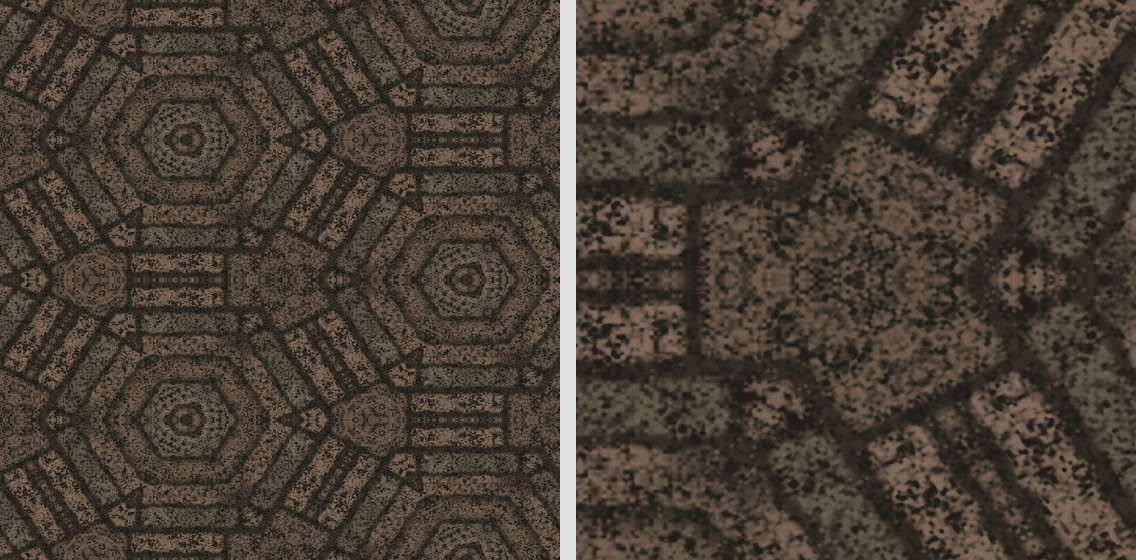
Left: the whole. Right: its middle third, enlarged.
A WebGL 1 fragment shader for this pattern:

```glsl
precision highp float;

// Weathered masonry in a kaleidoscope of stretched hexagons, two by two per canvas.
// Each hexagon is folded by reflections into one triangular wedge, where courses
// of stone are laid between dark joints, then stained and covered with fine grain.

uniform vec2 u_resolution;

const vec2 CELL_CENTRE = vec2(0.3333, 0.25);
const float APOTHEM = 0.25;
const float SQRT3 = 1.7320508;
const float JOINT = 0.009;
const vec3 MORTAR = vec3(0.125, 0.115, 0.095);
const vec3 ROSE_STONE = vec3(0.57, 0.45, 0.385);
const vec3 GREY_STONE = vec3(0.51, 0.455, 0.385);

float hash(vec2 p) {
  vec3 q = fract(vec3(p.xyx) * 0.1031);
  q += dot(q, q.yzx + 33.33);
  return fract((q.x + q.y) * q.z);
}

float valueNoise(vec2 p) {
  vec2 i = floor(p);
  vec2 f = fract(p);
  f = f * f * (3.0 - 2.0 * f);
  float low = mix(hash(i), hash(i + vec2(1.0, 0.0)), f.x);
  float high = mix(hash(i + vec2(0.0, 1.0)), hash(i + 1.0), f.x);
  return mix(low, high, f.y);
}

// Position relative to the nearest hexagon centre, with apothem 1.
vec2 hexCell(vec2 p) {
  vec2 period = vec2(2.0 * SQRT3, 2.0);
  vec2 a = mod(p + 0.5 * period, period) - 0.5 * period;
  vec2 b = mod(p, period) - 0.5 * period;
  return dot(a, a) < dot(b, b) ? a : b;
}

vec2 reflectInside(vec2 p, vec2 normal) {
  return p - 2.0 * max(dot(p, normal), 0.0) * normal;
}

// Threefold mirror symmetry: y runs from the centre to the outer wall.
vec2 foldWedge(vec2 p) {
  p.y = abs(p.y);
  p = reflectInside(p, vec2(0.5 * SQRT3, -0.5));
  return reflectInside(p, vec2(-0.5 * SQRT3, -0.5));
}

float band(float y, vec2 span, float blur) {
  return smoothstep(0.0, blur, min(y - span.x, span.y - y));
}

// One row of three stones, split at two joints.
float course(vec2 p, vec2 span, vec2 joints, vec3 tones, float blur) {
  float gap = min(abs(p.x - joints.x), abs(p.x - joints.y)) - JOINT;
  float tone = p.x < joints.x ? tones.x : (p.x < joints.y ? tones.y : tones.z);
  return tone * band(p.y, span, blur) * smoothstep(0.0, blur, gap);
}

// Fine grain crossed by thin, winding veins; averages about one.
float stoneGrain(vec2 p) {
  vec2 bend = vec2(valueNoise(p * 23.0), valueNoise(p * 23.0 + 61.0));
  float fine = valueNoise(p * 103.0 + 11.0);
  float vein = 1.0 - abs(2.0 * valueNoise(p * 37.0 + 2.0 * bend + 47.0) - 1.0);
  float blotch = valueNoise(p * 17.0 + 83.0);
  float mixed = 0.5 * fine + 0.32 * vein + 0.18 * blotch;
  return 2.4 * smoothstep(0.24, 0.9, mixed);
}

// Sparse pale grit.
float grit(vec2 p, float density) {
  vec2 cell = floor(p);
  float radius = length(fract(p) - 0.5);
  return step(1.0 - density, hash(cell + 19.0)) * smoothstep(0.5, 0.15, radius);
}

void main() {
  vec2 uv = gl_FragCoord.xy / u_resolution;
  vec2 stretched = (uv - CELL_CENTRE) * vec2(0.5 * SQRT3, 1.0) / APOTHEM;
  vec2 wedge = foldWedge(hexCell(stretched));
  float blur = max(0.024, 1.5 / (APOTHEM * u_resolution.y));

  // Slightly ragged stone edges.
  vec2 wobble = vec2(valueNoise(wedge * 19.0), valueNoise(wedge * 19.0 + 31.0)) - 0.5;
  vec2 p = wedge + 0.022 * wobble;

  // Outer wall: paired bricks, a thin middle strip and mottled corner blocks.
  vec2 wallJoints = vec2(-0.358, 0.238);
  float tone = course(wedge, vec2(0.972, 1.1), wallJoints, vec3(0.0, 0.5, 0.0), blur);
  tone += course(p, vec2(0.803, 0.953), wallJoints, vec3(0.0, 0.76, 0.0), blur);
  tone += course(p, vec2(0.803, 1.1), wallJoints, vec3(0.36, 0.0, 0.46), blur);

  // Grey course with a rose stone at either end.
  vec2 greySpan = vec2(0.62, 0.773);
  vec2 greyJoints = vec2(-0.293, 0.327);
  float greyRow = course(p, greySpan, greyJoints, vec3(0.0, 1.0, 0.0), blur);
  tone += course(p, greySpan, greyJoints, vec3(0.6, 0.0, 0.6), blur);
  tone += greyRow * mix(0.62, 0.36, smoothstep(-0.14, 0.0, p.x));

  // Inner field, worn away in patches.
  float patches = smoothstep(0.25, 0.75, valueNoise(wedge * 9.0 + 3.0));
  float field = course(p, vec2(0.45, 0.61), vec2(-0.29, 0.322), vec3(0.42, 0.48, 0.4), blur);
  field += 0.34 * band(p.y, vec2(0.265, 0.46), 3.0 * blur);
  tone += field * mix(0.4, 1.3, patches);

  // Hexagonal ring and hub at the centre.
  float ring = band(wedge.y, vec2(0.1, 0.27), blur);
  tone += ring * mix(0.42, 0.66, patches);
  tone += 0.45 * band(wedge.y, vec2(0.03, 0.09), blur);

  // Broad stains, grain and grit; bright grains are softly compressed.
  float stain = mix(0.75, 1.25, valueNoise(wedge * 6.0 + 5.0));
  float light = (tone * stain + 0.09) * stoneGrain(wedge);
  light += 0.35 * grit(wedge * 67.0, 0.09);
  light = 1.0 - exp(-1.1 * light);

  float greyness = clamp(0.3 + 0.7 * greyRow + 0.45 * ring, 0.0, 1.0);
  vec3 stone = mix(ROSE_STONE, GREY_STONE, greyness);
  gl_FragColor = vec4(mix(MORTAR, stone, light), 1.0);
}
```
